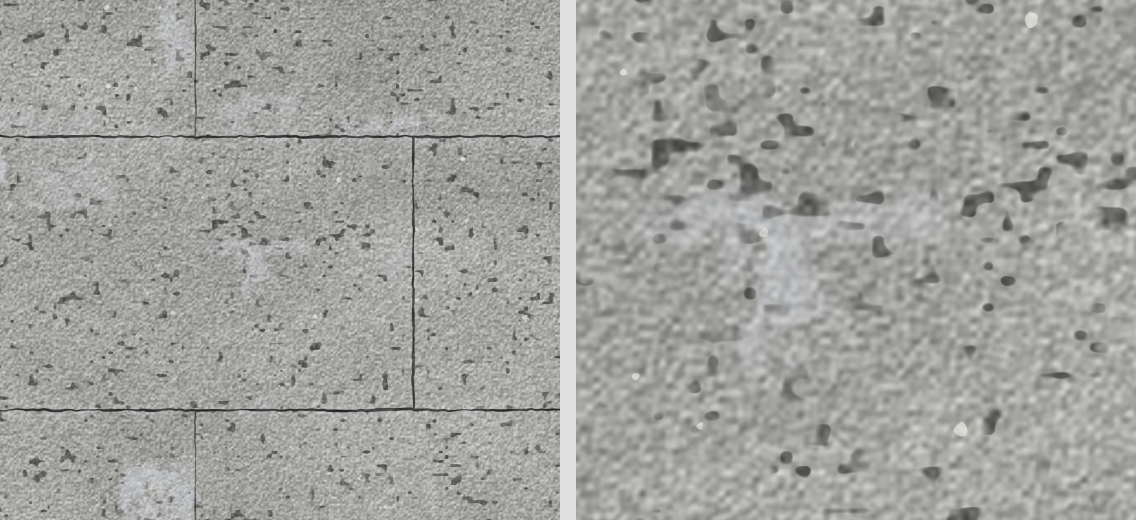
Left, the full canvas; right, a detail of the centre.
A WebGL 2 fragment shader for this texture:

```glsl
#version 300 es
precision highp float;
uniform vec2 u_resolution;
out vec4 outColor;

const vec3 CONCRETE = vec3(0.640, 0.640, 0.626);
const vec3 CHALK = vec3(0.755, 0.760, 0.772);
const vec3 JOINT_DARK = vec3(0.13, 0.13, 0.125);
const vec3 PIT_DARK = vec3(0.27, 0.27, 0.26);
const vec3 PEBBLE = vec3(0.88, 0.88, 0.85);
const vec2 BED_Y = vec2(0.2115, 0.737);    // lower and upper bed joints
const vec2 HEAD_X = vec2(0.349, 0.738);    // outer and middle course head joints
const float BED_HALF = 0.0024;
const vec2 HEAD_HALF = vec2(0.0014, 0.0021);
const float GRAIN_FREQ = 215.0;
const float RELIEF_GAIN = 0.27;
const float GRAIN_GAIN = 0.17;
const float STAIN_GAIN = 0.14;

// Chalky smears: centre and half size, as fractions of the canvas
const int SMEARS = 10;
const vec4 SMEAR[SMEARS] = vec4[](
  vec4(0.455, 0.485, 0.025, 0.055), vec4(0.460, 0.530, 0.085, 0.013),
  vec4(0.285, 0.050, 0.065, 0.055), vec4(0.310, 0.945, 0.025, 0.080),
  vec4(0.700, 0.762, 0.090, 0.014), vec4(0.110, 0.640, 0.100, 0.045),
  vec4(0.000, 0.695, 0.018, 0.045), vec4(0.780, 0.490, 0.085, 0.040),
  vec4(0.460, 0.785, 0.065, 0.035), vec4(0.080, 0.770, 0.090, 0.025));
const float SMEAR_STRENGTH[SMEARS] = float[](
  0.75, 0.65, 0.85, 0.75, 0.85, 0.45, 0.90, 0.40, 0.55, 0.50);

float hash(vec2 p) {
  vec3 q = fract(vec3(p.xyx) * 0.1031);
  q += dot(q, q.yzx + 33.33);
  return fract((q.x + q.y) * q.z);
}

float noise(vec2 p) {
  vec2 i = floor(p), f = fract(p);
  f = f * f * (3.0 - 2.0 * f);
  return mix(mix(hash(i), hash(i + vec2(1, 0)), f.x),
             mix(hash(i + vec2(0, 1)), hash(i + vec2(1, 1)), f.x), f.y);
}

float fbm(vec2 p) {
  float sum = 0.0, amp = 0.5;
  for (int i = 0; i < 4; i++) {
    sum += amp * noise(p);
    p = p * 2.03 + 17.3;
    amp *= 0.5;
  }
  return sum / 0.9375;
}

float surfaceHeight(vec2 p) {
  return 0.6 * noise(p * GRAIN_FREQ) + 0.4 * noise(p * GRAIN_FREQ * 0.48 + 41.0);
}

// Signed offset to the nearest repeat of a joint
float wrapOffset(float x, float joint) {
  return fract(x - joint + 0.5) - 0.5;
}

float smearCover(vec2 uv, vec2 p) {
  vec2 ragged = uv + 0.035 * (vec2(fbm(p * 24.0), fbm(p * 24.0 + 70.0)) - 0.5);
  float cover = 0.0;
  for (int i = 0; i < SMEARS; i++) {
    vec2 d = abs(ragged - SMEAR[i].xy) - SMEAR[i].zw;
    float edge = length(max(d, 0.0)) + min(max(d.x, d.y), 0.0);
    cover = max(cover, SMEAR_STRENGTH[i] * (1.0 - smoothstep(-0.012, 0.014, edge)));
  }
  return cover * smoothstep(0.28, 0.58, fbm(p * vec2(55.0, 38.0) + 9.0));
}

// Scattered pale stones, one candidate per cell
float pebbles(vec2 p, float aa) {
  vec2 cell = floor(p * 22.0);
  vec2 centre = 0.2 + 0.6 * vec2(hash(cell + 3.0), hash(cell + 91.0));
  float radius = mix(0.002, 0.005, hash(cell + 29.0));
  float d = length(fract(p * 22.0) - centre) / 22.0 + 0.002 * (noise(p * 300.0) - 0.5);
  return step(0.95, hash(cell + 57.0)) * (1.0 - smoothstep(radius - aa, radius + aa, d));
}

void main() {
  vec2 uv = gl_FragCoord.xy / u_resolution;
  vec2 p = gl_FragCoord.xy / u_resolution.y;
  float aspect = u_resolution.x / u_resolution.y;
  float aa = 0.75 / u_resolution.y;

  // Running bond: head joints shift in the middle course
  float wobble = 0.004 * (fbm(p * 18.0) - 0.5) + 0.003 * (noise(p * 95.0) - 0.5);
  float lower = wrapOffset(uv.y, BED_Y.x) + wobble;
  float upper = wrapOffset(uv.y, BED_Y.y) + wobble;
  float bed = abs(lower) < abs(upper) ? lower : upper;
  bool middle = uv.y > BED_Y.x && uv.y < BED_Y.y;
  float head = wrapOffset(uv.x, middle ? HEAD_X.y : HEAD_X.x) * aspect + wobble * 0.7;
  float headHalf = middle ? HEAD_HALF.y : HEAD_HALF.x;

  // Sandy relief lit from above, with broad stains
  float relief = surfaceHeight(p) - surfaceHeight(p + vec2(-0.0012, 0.0026));
  float grain = noise(p * GRAIN_FREQ * 1.1 + 130.0) - 0.5;
  float stain = fbm(p * vec2(4.0, 6.0) + 5.0) - 0.5;
  vec3 color = CONCRETE + RELIEF_GAIN * relief + GRAIN_GAIN * grain + STAIN_GAIN * stain;

  // Chalk smears and pale dust at the block edges
  float dust = exp(-abs(bed) / 0.011) + 0.55 * exp(-abs(head) / 0.013);
  dust *= 0.75 * smoothstep(0.32, 0.65, fbm(p * 30.0 + 60.0));
  float chalk = clamp(max(smearCover(uv, p), dust), 0.0, 0.9);
  color = mix(color, CHALK + 0.17 * relief + 0.10 * grain, chalk);

  // Open pores and pale stones
  float pore = smoothstep(0.70, 0.86, noise(p * vec2(85.0, 115.0) + 23.0));
  pore *= smoothstep(0.42, 0.68, noise(p * 38.0 + 11.0));
  color = mix(color, PIT_DARK + 0.2 * grain, pore * (0.75 - 0.4 * chalk));
  color = mix(color, PEBBLE + 0.15 * relief, 0.8 * pebbles(p, aa));

  // Joints, partly filled with grit
  float bedHalf = BED_HALF * mix(0.45, 1.35, noise(p * vec2(28.0, 6.0) + 8.0));
  float bedLine = 1.0 - smoothstep(bedHalf - aa, bedHalf + aa, abs(bed));
  headHalf *= mix(0.5, 1.35, noise(p * vec2(6.0, 26.0) + 35.0));
  float headLine = 1.0 - smoothstep(headHalf - aa, headHalf + aa, abs(head));
  float fill = mix(0.7, 1.0, noise(p * 48.0 + 77.0));
  color = mix(color, JOINT_DARK, max(bedLine, headLine * (middle ? 0.95 : 0.8)) * fill);

  outColor = vec4(clamp(color, 0.0, 1.0), 1.0);
}
```
